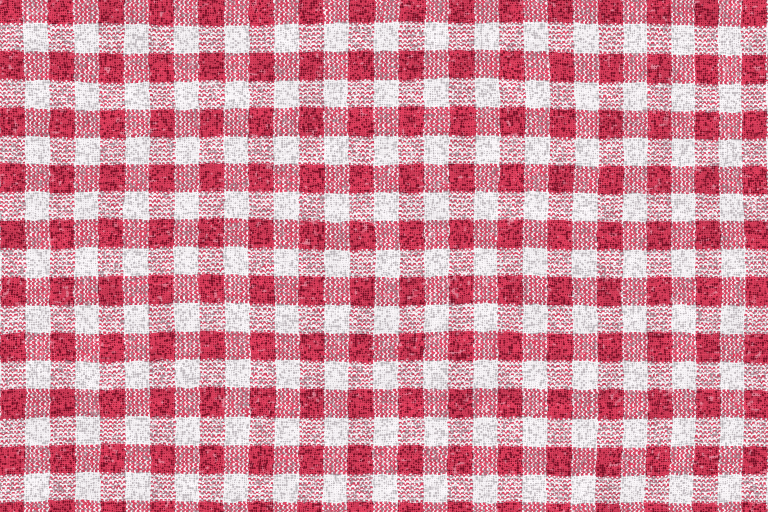
A Shadertoy shader for this texture:

```glsl
// Red and white gingham cloth: woven checks with fine stitched threads and soft ripples.

const vec2 REPEATS = vec2(15.35, 9.1);     // checks across and down the canvas
const vec2 PHASE = vec2(0.02, 0.076);      // offset of the first check, in repeats
const vec2 THREADS = vec2(22.0, 26.0);     // warp and weft threads per repeat
const float RED_SHARE = 0.5;               // dyed part of each repeat
const float RIPPLE = 0.075;                // large bends of the cloth, in repeats
const float WOBBLE = 0.9;                  // small thread shifts, in threads
const float WEFT_BIAS = 0.24;              // how far the weft covers the warp
const float STITCH_LINK = 0.5;             // how far stitches join into wavy lines
const float STITCH_BEND = 1.1;             // bend of those wavy lines
const float THREAD_VARIATION = 0.11;       // brightness change between threads
const int SAMPLES = 4;                     // antialiasing grid per side

const vec3 WHITE_YARN = vec3(0.975, 0.960, 0.970);
const vec3 RED_YARN = vec3(0.845, 0.245, 0.355);
const vec3 WHITE_GAP = vec3(0.66, 0.63, 0.65);
const vec3 RED_GAP = vec3(0.42, 0.05, 0.13);
const float PI = 3.14159;

float hash(vec2 p) {
    vec3 q = fract(vec3(p.xyx) * 0.1031);
    q += dot(q, q.yzx + 33.33);
    return fract((q.x + q.y) * q.z);
}

float noise(vec2 p) {
    vec2 i = floor(p), f = fract(p);
    f = f * f * (3.0 - 2.0 * f);
    return mix(mix(hash(i), hash(i + vec2(1, 0)), f.x),
               mix(hash(i + vec2(0, 1)), hash(i + vec2(1, 1)), f.x), f.y);
}

vec2 noise2(vec2 p) {
    return vec2(noise(p), noise(p + 57.3)) - 0.5;
}

// Bends the check grid; the right side is looser and slightly compressed.
vec2 rippledRepeats(vec2 uv) {
    vec2 g = uv * REPEATS + PHASE;
    float loose = smoothstep(0.6, 1.0, uv.x);
    g.x += 0.12 * loose;
    g += RIPPLE * (1.0 + 0.7 * loose) * noise2(uv * vec2(6.0, 4.0) + 8.0);
    return g + 0.035 * noise2(g * 1.3 + 20.0);
}

// 1 for dyed threads, 0 for plain ones.
vec2 dyed(vec2 id) {
    return 1.0 - step(RED_SHARE, fract((id + 0.5) / THREADS));
}

vec3 cloth(vec2 uv) {
    vec2 grid = rippledRepeats(uv);
    vec2 t = grid * THREADS;
    t += WOBBLE * noise2(t * 0.4);
    vec2 id = floor(t);
    vec2 red = dyed(id);

    // Plain weave, its stitches linked upright in dyed rows and sideways in plain rows.
    vec2 s = sin(PI * t);
    vec2 wavy = sin(PI * t + STITCH_BEND * s.yx);
    float weave = mix(s.x * s.y, mix(wavy.y, wavy.x, red.y), STITCH_LINK);
    float bias = WEFT_BIAS + 0.4 * (noise(t * 0.5 + 31.0) - 0.5);
    float weftOnTop = smoothstep(-0.15, 0.15, weave + bias);
    float dye = mix(red.x, red.y, weftOnTop);

    // Yarn shade: uneven threads, slubs and soft blotches.
    float warpTone = hash(vec2(id.x, 3.0)) + noise(t * vec2(0.9, 0.15));
    float weftTone = hash(vec2(7.0, id.y)) + noise(t * vec2(0.15, 0.9));
    float tone = mix(warpTone, weftTone, weftOnTop) - 1.0;
    float blotch = noise(grid * 2.3 + 11.0) - 0.5;
    float shade = 1.0 + (THREAD_VARIATION * tone + 0.10 * blotch) * mix(0.3, 1.0, dye);
    vec3 yarn = mix(WHITE_YARN, RED_YARN, dye) * shade;

    // Pale lint caught on the dyed yarn.
    float lint = smoothstep(0.72, 0.95, noise(t * vec2(0.6, 0.7) + 90.0));
    yarn = mix(yarn, WHITE_YARN, 0.4 * lint * dye);

    // Dark holes where four threads meet, of varying size.
    vec2 corner = abs(fract(t + 0.5) - 0.5);
    float openness = hash(floor(t + 0.5));
    float holeSize = 0.12 + 0.55 * openness * openness;
    float hole = 1.0 - smoothstep(0.5 * holeSize, 1.3 * holeSize, length(corner));
    float density = 0.5 * (red.x + red.y);
    vec3 gap = mix(WHITE_GAP, RED_GAP, density * density);
    return mix(yarn, gap, hole * mix(0.75, 0.95, density));
}

void mainImage(out vec4 fragColor, in vec2 fragCoord) {
    vec3 sum = vec3(0.0);
    for (int j = 0; j < SAMPLES; j++)
        for (int i = 0; i < SAMPLES; i++) {
            vec2 offset = (vec2(i, j) + 0.5) / float(SAMPLES) - 0.5;
            vec2 uv = (fragCoord + offset) / iResolution.xy;
            sum += cloth(vec2(uv.x, 1.0 - uv.y));
        }
    fragColor = vec4(sum / float(SAMPLES * SAMPLES), 1.0);
}
```
